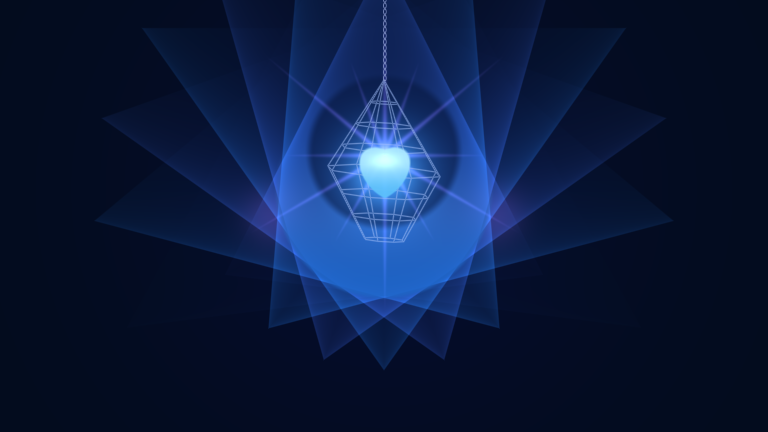
This background is drawn by a Shadertoy shader. Its source:

```glsl
const float TAU = 6.2831853;

mat2 rotation(float a) { return mat2(cos(a), sin(a), -sin(a), cos(a)); }

// Antialiased coverage of a signed distance
float cover(float d) {
    float aa = 0.9 / iResolution.y;
    return 1.0 - smoothstep(-aa, aa, d);
}

float segment(vec2 p, vec2 a, vec2 b) {
    vec2 ab = b - a;
    return length(p - a - ab * clamp(dot(p - a, ab) / max(dot(ab, ab), 1e-6), 0.0, 1.0));
}

// Rotated triangles, all tangent to one circle
vec3 beams(vec2 p) {
    vec3 light = vec3(0.0);
    float fade = exp(-2.2 * max(length(p) - 0.24, 0.0));
    for (int k = -3; k <= 3; k++) {
        float turn = float(k);
        vec2 q = rotation(turn * (0.338 + 0.0025 * turn * turn)) * p;
        float side = dot(vec2(abs(q.x), q.y + 0.417), vec2(0.816, -0.577));
        float inside = cover(max(side, q.y - 0.375));
        float depth = max(-side, 0.0);
        float weight = abs(turn) > 2.5 ? mix(0.1, 0.9, smoothstep(-0.12, 0.1, p.y)) : 1.0;
        vec3 tint = mix(vec3(0.024, 0.083, 0.15), vec3(0.04, 0.07, 0.15), mod(abs(turn), 2.0));
        float rim = 0.45 * exp(-depth * 28.0) + 0.6 * exp(-depth * 180.0);
        light += tint * inside * weight * fade * (exp(-depth * 8.0) + rim);
    }
    return light;
}

// Tapered star rays, mirrored about the vertical axis
float starRays(vec2 p) {
    float sum = 0.0;
    p.x = abs(p.x);
    for (int i = -3; i <= 3; i++) {
        float a = float(i) * TAU / 12.0;
        float reach = 0.23 + 0.13 * abs(sin(3.0 * a));
        a += 0.2 * max(sin(2.0 * a), 0.0);
        vec2 dir = vec2(cos(a), sin(a));
        float along = dot(p, dir);
        float taper = clamp(1.0 - along / reach, 0.0, 1.0);
        float across = dot(p, vec2(-dir.y, dir.x)) / (0.002 + 0.005 * taper);
        sum += step(0.0, along) * taper * exp(-across * across);
    }
    return sum;
}

// Corner of the wire cage
vec2 cageKnot(float row, float column) {
    float t = row / 7.0;
    float a = column * TAU / 8.0 + 0.3;
    float width = 0.136 * min(t / 0.571, mix(1.0, 0.35, (t - 0.571) / 0.429));
    return vec2(width * sin(a), mix(0.815, 0.445, t) + 0.12 * width * cos(a + 0.6));
}

float cage(vec2 p) {
    float d = 1.0;
    if (abs(p.x) > 0.15 || p.y < 0.42 || p.y > 0.83) return d;
    for (int row = 0; row <= 7; row++) {
        for (int column = 0; column < 8; column++) {
            float r = float(row), c = float(column);
            vec2 knot = cageKnot(r, c);
            d = min(d, segment(p, knot, cageKnot(r, c + 1.0)));
            if (row < 7) d = min(d, segment(p, knot, cageKnot(r + 1.0, c)));
        }
    }
    return d;
}

void mainImage(out vec4 fragColor, in vec2 fragCoord) {
    vec2 p = (fragCoord - vec2(0.5 * iResolution.x, 0.0)) / iResolution.y;
    vec2 q = p - vec2(0.0, 0.56);
    vec2 gem = p - vec2(0.002, 0.602);
    float radius = length(q);

    // Night backdrop and light fan
    vec3 col = vec3(0.012, 0.048, 0.115) + vec3(0.006, 0.0, 0.06) * exp(-3.0 * dot(q, q));
    col += beams(q);
    vec2 crossing = vec2(abs(q.x) - 0.255, q.y + 0.06);
    col += vec3(0.13, 0.07, 0.15) * exp(-220.0 * dot(crossing, crossing));

    // Bright disc with a dark hollow
    vec3 discBlue = mix(vec3(0.12, 0.39, 0.77), vec3(0.19, 0.38, 0.71), smoothstep(-0.22, 0.0, q.y));
    float disc = 1.0 - smoothstep(0.243, 0.256, radius);
    col = mix(col, discBlue, 0.9 * disc * (1.0 - smoothstep(-0.14, 0.15, q.y)));
    float hollow = length(p - vec2(0.0, 0.648));
    col = mix(col, vec3(0.035, 0.1, 0.27), 0.82 * (1.0 - smoothstep(0.162, 0.185, hollow)));

    // Glow and rays
    float gemSquared = dot(gem, gem);
    col += vec3(0.13, 0.34, 0.54) * exp(-75.0 * gemSquared);
    col += vec3(0.16, 0.28, 0.3) * exp(-260.0 * gemSquared);
    col += vec3(0.24, 0.17, 0.38) * starRays(p - vec2(0.002, 0.64));

    // Wire cage and chain
    col = mix(col, vec3(0.63, 0.74, 0.97), 0.6 * cover(cage(p) - 0.0013));
    vec2 link = vec2(p.x - 0.002, mod(p.y, 0.014) - 0.007);
    float chain = abs(length(link * vec2(1.6, 0.8)) - 0.005) - 0.0013;
    col = mix(col, vec3(0.58, 0.64, 0.84), 0.8 * cover(chain) * step(0.812, p.y));

    // Heart-shaped crystal
    float heart = length(vec2(gem.x, (gem.y + 0.005 - 0.45 * abs(gem.x)) * 1.05)) - 0.058;
    vec3 crystal = mix(vec3(0.36, 0.75, 0.98), vec3(0.66, 0.9, 1.0), smoothstep(-0.05, 0.03, gem.y));
    vec2 shine = (gem - vec2(0.0, 0.025)) / vec2(0.035, 0.018);
    crystal += 0.2 * exp(-dot(shine, shine));
    col = mix(col, crystal, 0.95 * (1.0 - smoothstep(-0.003, 0.004, heart)));

    fragColor = vec4(clamp(col, 0.0, 1.0), 1.0);
}
```
